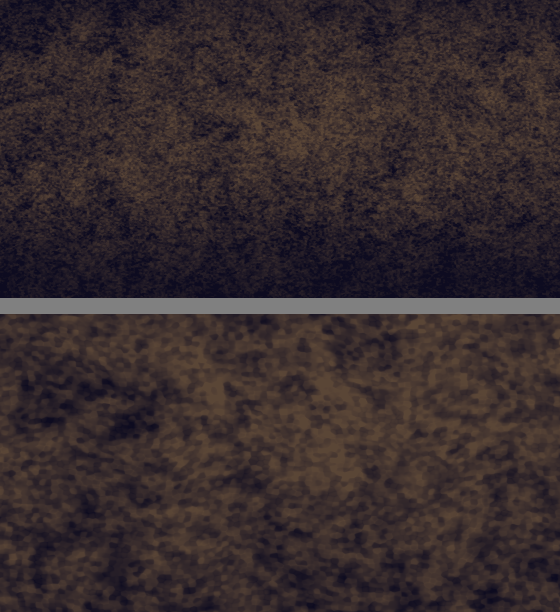
Top: the whole. Bottom: its middle third, enlarged.
Give the GLSL for this texture, as a WebGL 1 fragment shader.

```glsl
precision highp float;
// Dark, weathered brown surface with navy grime and fine crumbly grain.
// Layers of blended cellular noise, from broad clouds to specks, are added to
// a soft horizontal band of light; the sum picks a tone from navy to brown.

uniform vec2 u_resolution;

const vec3 NAVY = vec3(0.065, 0.054, 0.128);
const vec3 BROWN = vec3(0.310, 0.240, 0.200);

// Random point (xy) and value (z) for one cell
vec3 hash3(vec2 cell) {
  vec3 q = fract(vec3(cell.xyx) * vec3(0.1031, 0.1030, 0.0973));
  q += dot(q, q.yxz + 33.33);
  return fract((q.xxy + q.yzz) * q.zyx);
}

// Blended cell values, scaled to zero mean and unit deviation
float cellNoise(vec2 p, float sharpness) {
  vec2 base = floor(p);
  vec2 local = p - base;
  float sum = 0.0;
  float power = 0.0;
  for (int j = -1; j <= 1; j++) {
    for (int i = -1; i <= 1; i++) {
      vec2 offset = vec2(float(i), float(j));
      vec3 h = hash3(base + offset + 57.0);
      vec2 d = offset + 0.15 + 0.7 * h.xy - local;
      float w = exp(-sharpness * dot(d, d));
      sum += w * (h.z - 0.5);
      power += w * w;
    }
  }
  return 3.46 * sum / sqrt(power);
}

// Layered sines that bend the cell grid out of line
vec2 warp(vec2 p, float amount) {
  vec2 bend = sin(p.yx * vec2(19.0, 23.0) + vec2(0.7, 2.1));
  bend += 0.5 * sin(p.yx * vec2(47.0, 41.0) + p * 13.0);
  return p + amount * bend;
}

// Band of light: dark at the foot, brightest above the middle
float lightBand(vec2 uv) {
  float rise = smoothstep(-0.12, 0.56, uv.y);
  float fall = 1.0 - 0.66 * smoothstep(0.60, 1.08, uv.y);
  float side = 1.0 - 0.16 * smoothstep(0.36, 0.52, abs(uv.x - 0.5));
  return 0.68 * rise * fall * side;
}

// Broad stains: clouds, upright streaks and blotches
float stains(vec2 p) {
  float clouds = cellNoise(p * vec2(3.5, 4.5), 3.0);
  float streaks = cellNoise(p * vec2(19.0, 5.0) + 11.0, 3.0);
  float blotches = cellNoise(p * vec2(13.0, 15.0) + 23.0, 4.0);
  return 0.055 * clouds + 0.055 * streaks + 0.065 * blotches;
}

// Fine texture: ragged clumps, slightly flattened grains and specks
float grain(vec2 p) {
  float clumps = cellNoise(p * vec2(34.0, 42.0) + 31.0, 4.0);
  float grains = cellNoise(p * vec2(72.0, 104.0) + 43.0, 4.0);
  float specks = cellNoise(p * vec2(145.0, 190.0) + 71.0, 5.0);
  float pits = smoothstep(0.9, 2.0, 0.8 * clumps + 0.6 * grains);
  return 0.08 * clumps + 0.12 * grains + 0.13 * specks - 0.20 * pits;
}

void main() {
  vec2 uv = gl_FragCoord.xy / u_resolution;
  vec2 p = gl_FragCoord.xy / u_resolution.y;

  float light = lightBand(uv);
  float contrast = mix(0.65, 1.1, smoothstep(0.05, 0.5, light));
  float tone = light + contrast * (stains(warp(p, 0.012)) + grain(warp(p, 0.003)));

  // Tones run a little past both end colours
  tone = clamp(tone + 0.02, -0.06, 1.18);
  gl_FragColor = vec4(mix(NAVY, BROWN, tone), 1.0);
}
```
